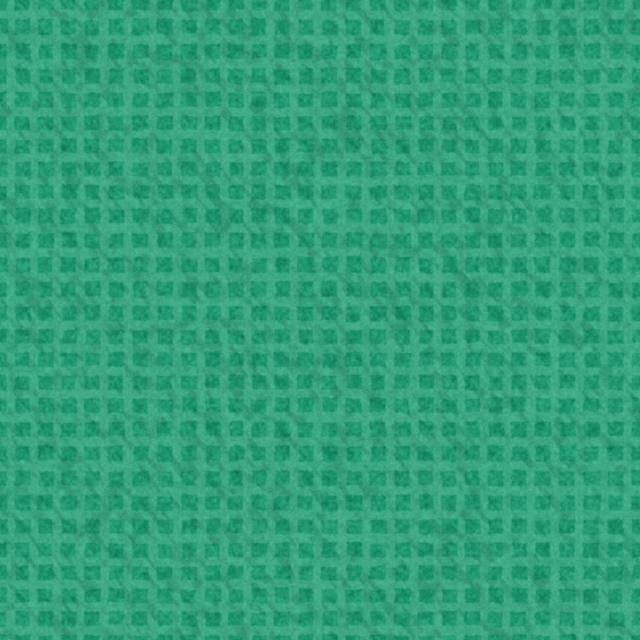
A WebGL 1 fragment shader for this texture:

```glsl
precision highp float;

uniform vec2 u_resolution;

float hash(vec2 p) {
  vec3 q = fract(vec3(p.xyx) * 0.1031);
  q += dot(q, q.yzx + 33.33);
  return fract((q.x + q.y) * q.z);
}

float noise(vec2 p) {
  vec2 i = floor(p);
  vec2 f = fract(p);
  f = f * f * (3.0 - 2.0 * f);
  return mix(mix(hash(i), hash(i + vec2(1.0, 0.0)), f.x),
             mix(hash(i + vec2(0.0, 1.0)), hash(i + vec2(1.0, 1.0)), f.x), f.y);
}

// Signed distance to a box with rounded corners
float roundBox(vec2 p, vec2 halfSize, float radius) {
  vec2 d = abs(p) - halfSize + radius;
  return length(max(d, 0.0)) + min(max(d.x, d.y), 0.0) - radius;
}

void main() {
  vec2 uv = gl_FragCoord.xy / u_resolution;
  vec2 weave = uv * 27.0 + vec2(0.565, 0.663);

  // Thread spacing swells and tightens slowly across the cloth
  vec2 swell = cos(6.2832 * 3.0 * (uv + vec2(0.02, -0.183)));
  vec2 bend = vec2(noise(weave * 1.3 + 40.0), noise(weave * 1.3 + 90.0)) - 0.5;
  vec2 p = weave + swell * vec2(-0.045, 0.06) + bend * 0.06;
  vec2 cell = floor(p);
  vec2 local = fract(p) - 0.5;

  // Each hole differs slightly in place and size
  vec2 holeShift = vec2(hash(cell + 7.0), hash(cell + 31.0)) - 0.5;
  vec2 holeSize = vec2(hash(cell + 53.0), hash(cell + 83.0)) - 0.5;
  float edge = roundBox(local - holeShift * 0.05,
                        vec2(0.315, 0.3) + holeSize * 0.04, 0.04);
  edge += (noise(weave * 6.0) - 0.5) * 0.06;
  float hole = 1.0 - smoothstep(-0.05, 0.06, edge);

  // Short slanted creases, blotches and fine fibre grain
  vec2 slant = vec2(dot(weave, vec2(0.62, -0.78)), dot(weave, vec2(0.78, 0.62)));
  float crease = smoothstep(0.45, 0.9, noise(slant * vec2(1.9, 4.6)));
  float blotch = noise(weave * 5.5) - 0.5;
  float grain = noise(weave * 9.0 + 17.0) - 0.5;
  float fibre = noise(weave * 15.0 + 5.0) - 0.5;

  vec3 threadColor = vec3(0.245, 0.664, 0.519);
  vec3 holeColor = vec3(0.125, 0.598, 0.448);
  vec3 color = mix(threadColor, holeColor, hole);

  // Shade under the upper thread of each hole
  color -= hole * smoothstep(0.1, 0.3, local.y) * 0.012;

  color -= crease * mix(vec3(0.045, 0.07, 0.06), vec3(0.02, 0.04, 0.035), hole);
  color += (blotch * 0.6 + grain * 0.6) * mix(0.07, 0.12, hole);
  color += fibre * 0.05;
  gl_FragColor = vec4(clamp(color, 0.0, 1.0), 1.0);
}
```
